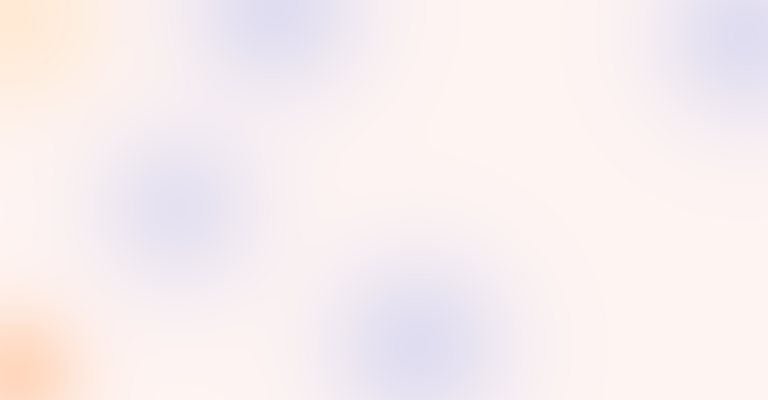
Write a Shadertoy shader that draws this background.

```glsl
const vec3 BLUSH = vec3(0.996, 0.957, 0.949);
const vec3 LAVENDER = vec3(0.878, 0.867, 0.945);
const vec3 CREAM = vec3(1.0, 0.918, 0.835);
const vec3 PEACH = vec3(1.0, 0.843, 0.741);

// Soft round falloff: 1 at the centre, fading with distance
float glow(vec2 point, vec2 centre, float radius) {
    vec2 offset = (point - centre) / radius;
    return exp(-dot(offset, offset));
}

// Lay a tinted glow over a colour; centre is a fraction of the canvas
vec3 addGlow(vec3 base, vec3 tint, vec2 uv, vec2 centre, float aspect, float radius, float strength) {
    vec2 scale = vec2(aspect, 1.0);
    return mix(base, tint, strength * glow(uv * scale, centre * scale, radius));
}

void mainImage(out vec4 fragColor, in vec2 fragCoord) {
    vec2 uv = fragCoord / iResolution.xy;
    float aspect = iResolution.x / iResolution.y;
    vec3 color = BLUSH;

    // Warm glows in the left corners
    color = addGlow(color, CREAM, uv, vec2(0.015, 0.965), aspect, 0.23, 1.0);
    color = addGlow(color, PEACH, uv, vec2(0.022, 0.065), aspect, 0.165, 1.0);

    // Cool glows: top, right corner, left middle and bottom
    color = addGlow(color, LAVENDER, uv, vec2(0.358, 0.985), aspect, 0.23, 1.0);
    color = addGlow(color, LAVENDER, uv, vec2(0.972, 0.915), aspect, 0.23, 1.0);
    color = addGlow(color, LAVENDER, uv, vec2(0.232, 0.480), aspect, 0.22, 0.82);
    color = addGlow(color, LAVENDER, uv, vec2(0.544, 0.135), aspect, 0.235, 1.0);

    fragColor = vec4(color, 1.0);
}
```
